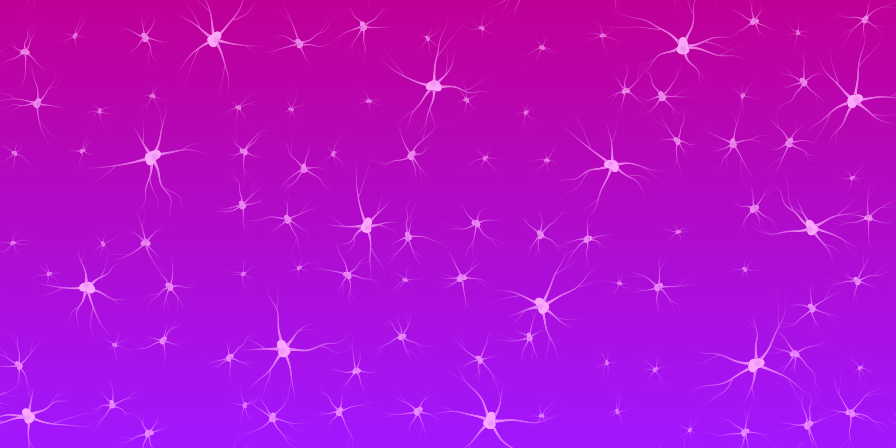
A Shadertoy shader for this pattern:

```glsl
#define GRID 7.0            // cells per canvas height
#define JITTER 0.66         // scatter of a cell body inside its cell
#define REACH_LARGE 0.180
#define REACH_MEDIUM 0.108
#define REACH_SMALL 0.058
#define MEDIUM_SHARE 0.50
#define ARMS 6
#define BEND 1.05           // sideways sweep of an arm
#define WIGGLE 0.055        // ripple along an arm
#define BOTTOM_COLOR vec3(0.633, 0.09, 1.0)
#define TOP_COLOR vec3(0.75, 0.0, 0.59)
#define NEURON_COLOR vec3(1.0, 0.69, 1.0)

const float TAU = 6.2831853;

float hash(vec2 p) {
    return fract(sin(dot(p, vec2(127.1, 311.7))) * 43758.5453);
}

vec2 hash2(vec2 p) {
    return vec2(hash(p), hash(p + 57.3));
}

// Coverage of a line, kept faint when thinner than a pixel
float stroke(float dist, float halfWidth, float px) {
    float w = max(halfWidth, 0.5 * px);
    return (1.0 - smoothstep(w - 0.5 * px, w + 0.5 * px, dist)) * halfWidth / w;
}

// One tapering, bent arm along +x that forks near its tip
float arm(vec2 p, vec2 seed, float px) {
    float len = mix(0.45, 1.0, hash(seed + 1.7));
    float t = p.x / len;
    if (t < 0.0 || t > 1.0) return 0.0;

    float bend = BEND * (hash(seed + 2.9) - 0.5);
    float wiggle = WIGGLE * hash(seed + 4.1);
    float freq = mix(8.0, 18.0, hash(seed + 5.3));
    float phase = TAU * hash(seed + 6.7);
    float wave = sin(freq * p.x + phase);
    float center = bend * p.x * p.x + wiggle * wave * t;
    float slope = 2.0 * bend * p.x + wiggle * (freq * t * cos(freq * p.x + phase) + wave / len);
    float offset = p.y - center;
    float steep = inversesqrt(1.0 + slope * slope);

    float halfWidth = 0.012 * (1.0 - t) + 0.003 + 0.035 * exp(-18.0 * p.x);
    float main = stroke(abs(offset) * steep, halfWidth, px);

    // Side branch
    float start = mix(0.35, 0.7, hash(seed + 8.3));
    float side = hash(seed + 9.1) < 0.5 ? -1.0 : 1.0;
    float away = max(t - start, 0.0) * len;
    float spread = side * (0.65 * away - 0.3 * away * away);
    float branch = stroke(abs(offset - spread) * steep * 0.9, 0.7 * halfWidth, px);
    branch *= step(start, t);

    float fade = 0.85 * pow(1.0 - t, 0.75);
    return max(main, 0.8 * branch) * fade;
}

// Cell body with arms, in units of its reach
float neuron(vec2 p, vec2 id, float bodyRadius, float px) {
    float turn = TAU * hash(id + 3.3);
    float angle = atan(p.y, p.x);
    float r = length(p);
    float edge = bodyRadius * (1.0 + 0.22 * sin(2.0 * angle + turn)
                                   + 0.13 * sin(3.0 * angle + 2.0 * turn));
    float body = 1.0 - smoothstep(-0.5 * px, 0.5 * px, r - edge);

    // Slightly dimmer patch beside the middle of the body
    vec2 patchPos = 0.35 * bodyRadius * vec2(cos(turn), sin(turn));
    float dim = 1.0 - smoothstep(0.2, 0.65, length(p - patchPos) / bodyRadius);
    float cover = body * (1.0 - 0.12 * dim);

    for (int i = 0; i < ARMS; i++) {
        vec2 seed = id + float(i) * vec2(13.1, 7.7);
        float a = turn + (float(i) + 0.8 * (hash(seed) - 0.5)) * TAU / float(ARMS);
        vec2 axis = vec2(cos(a), sin(a));
        vec2 local = vec2(dot(p, axis), dot(p, vec2(-axis.y, axis.x)));
        cover = max(cover, arm(local, seed, px) * (1.0 - body));
    }
    return cover;
}

void mainImage(out vec4 fragColor, in vec2 fragCoord) {
    vec2 pos = fragCoord / iResolution.y;
    float px = 1.0 / iResolution.y;
    vec3 color = mix(BOTTOM_COLOR, TOP_COLOR, pos.y);

    // Scattered neurons of three sizes, large ones evenly spread
    vec2 cell = floor(pos * GRID);
    float cover = 0.0;
    for (int y = -2; y <= 2; y++) {
        for (int x = -2; x <= 2; x++) {
            vec2 id = cell + vec2(x, y);
            vec2 center = (id + 0.5 + JITTER * (hash2(id + 0.5) - 0.5)) / GRID;
            bool large = mod(id.x + 3.0 * id.y + 0.5, 7.0) < 1.0;
            bool medium = hash(id + 21.7) < MEDIUM_SHARE;
            float reach = large ? REACH_LARGE : medium ? REACH_MEDIUM : REACH_SMALL;
            float radius = large ? 0.092 : medium ? 0.087 : 0.098;
            float opacity = large ? 0.94 : medium ? 0.74 : 0.64;
            reach *= mix(0.82, 1.0, hash(id + 33.1));
            vec2 p = (pos - center) / reach;
            if (dot(p, p) < 1.5)
                cover = max(cover, opacity * neuron(p, id, radius, px / reach));
        }
    }
    fragColor = vec4(mix(color, NEURON_COLOR, cover), 1.0);
}
```
